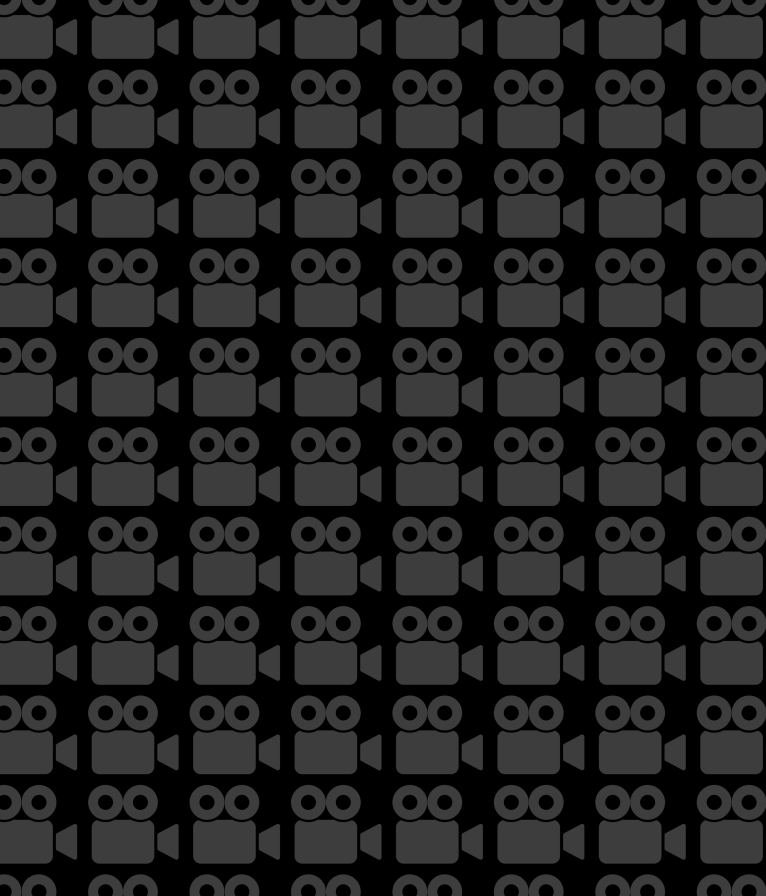
A WebGL 1 fragment shader for this pattern:

```glsl
precision highp float;

uniform vec2 u_resolution;

// Lengths are in row pitches; the camera origin lies midway between its reels.
#define ROWS 10.02
#define COLUMN_PITCH 1.1344
#define FIRST_CAMERA vec2(0.241, 0.973)
#define REEL_RADIUS 0.195
#define HOLE_RADIUS 0.084
#define REEL_CLEARANCE 0.026
#define BODY_HALF vec2(0.350, 0.245)
#define BODY_CORNER 0.085
#define LENS_CORNER 0.025
#define INK vec3(0.24)
#define PAPER vec3(0.0)

float roundedBox(vec2 p, vec2 halfSize, float corner) {
  vec2 q = abs(p) - halfSize + corner;
  return length(max(q, 0.0)) + min(max(q.x, q.y), 0.0) - corner;
}

// Trapezoid symmetric about the x axis, widening from left to right.
float trapezoid(vec2 p, float leftHalf, float rightHalf, float halfLength) {
  p.y = abs(p.y);
  vec2 tip = vec2(halfLength, rightHalf);
  vec2 slope = vec2(2.0 * halfLength, rightHalf - leftHalf);
  float endHalf = p.x < 0.0 ? leftHalf : rightHalf;
  vec2 toEnd = vec2(abs(p.x) - halfLength, p.y - min(p.y, endHalf));
  float along = clamp(dot(tip - p, slope) / dot(slope, slope), 0.0, 1.0);
  vec2 toSide = p - tip + slope * along;
  float side = (toSide.y < 0.0 && toEnd.x < 0.0) ? -1.0 : 1.0;
  return side * sqrt(min(dot(toEnd, toEnd), dot(toSide, toSide)));
}

// Signed distance to one film camera, with y pointing down.
float filmCamera(vec2 p) {
  // Mirroring gives both reels from one.
  float reelDistance = length(vec2(abs(p.x) - REEL_RADIUS, p.y));
  float reels = max(reelDistance - REEL_RADIUS, HOLE_RADIUS - reelDistance);

  // The body is notched to leave a gap below the reels.
  float body = roundedBox(p - vec2(0.0, 0.440), BODY_HALF, BODY_CORNER);
  body = max(body, REEL_RADIUS + REEL_CLEARANCE - reelDistance);

  float lens = trapezoid(p - vec2(0.503, 0.441), 0.075, 0.175, 0.094);
  return min(min(reels, body), lens - LENS_CORNER);
}

void main() {
  float pixel = ROWS / u_resolution.y;
  vec2 p = vec2(gl_FragCoord.x, u_resolution.y - gl_FragCoord.y) * pixel;

  // Centre each cell on the whole camera so that no part is clipped.
  vec2 pitch = vec2(COLUMN_PITCH, 1.0);
  vec2 cameraCentre = vec2(0.130, 0.245);
  vec2 offset = p - FIRST_CAMERA - cameraCentre;
  vec2 local = mod(offset + 0.5 * pitch, pitch) - 0.5 * pitch + cameraCentre;

  float coverage = 1.0 - smoothstep(-0.7 * pixel, 0.7 * pixel, filmCamera(local));
  gl_FragColor = vec4(mix(PAPER, INK, coverage), 1.0);
}
```
